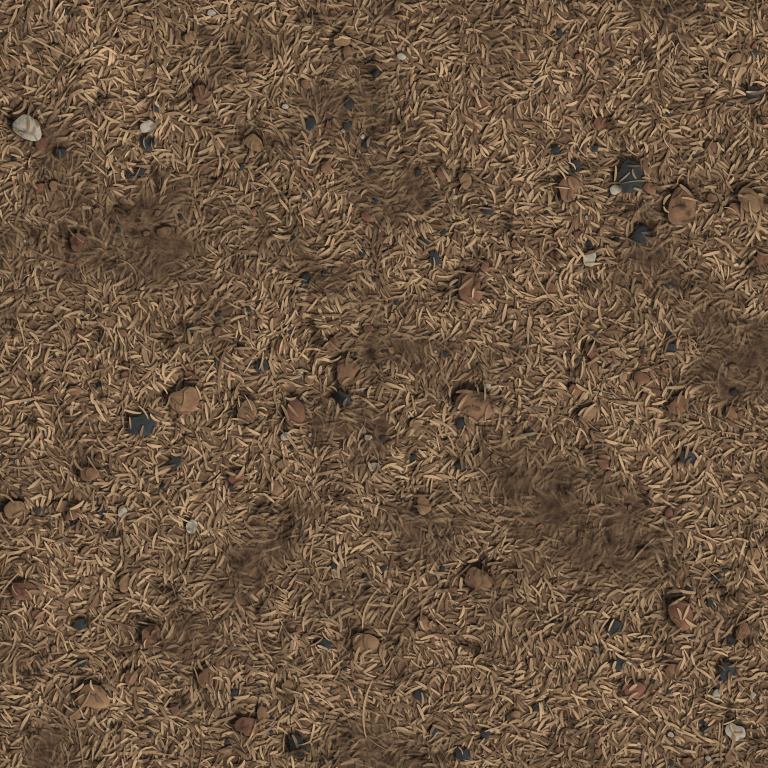
Reproduce this texture procedurally as a Shadertoy shader.

```glsl
// Dry ground: brown soil under layers of matted straw, strewn with pebbles.
// Straw and pebbles are jittered grid scatters, drawn back to front with soft
// shadows; gradient noise steers the straw and varies the soil.
#define STRAW_LAYERS 7
#define STRAW_CELLS 54.0
#define STRAW_WIDTH 0.0015
#define STRAW_SPREAD 1.9
#define TUFT_SCALE 9.0
#define TUFT_SWIRL 10.0
#define SHADOW_DEPTH 0.37
#define SHADOW_SHIFT vec2(-0.0012, 0.0016)
#define STONE_DENSITY 0.2
#define BRIGHTNESS 1.06

const vec3 SHADE_BROWN = vec3(0.12, 0.09, 0.08);
const vec3 EARTH_BROWN = vec3(0.40, 0.31, 0.235);
const vec3 STRAW_TAN = vec3(0.68, 0.56, 0.425);
const vec3 SLATE = vec3(0.22, 0.23, 0.23);
const vec3 SANDSTONE = vec3(0.53, 0.42, 0.31);
const vec3 RED_STONE = vec3(0.45, 0.31, 0.25);
const vec3 PALE_STONE = vec3(0.66, 0.62, 0.55);

// Three random values in 0..1 for a grid cell
vec3 hash3(vec2 cell, int seed) {
    uvec3 v = uvec3(ivec3(ivec2(cell), seed)) * 1664525u + 1013904223u;
    v.x += v.y * v.z; v.y += v.z * v.x; v.z += v.x * v.y;
    v ^= v >> 16u;
    v.x += v.y * v.z; v.y += v.z * v.x; v.z += v.x * v.y;
    return vec3(v >> 8u) * exp2(-24.0);
}

float corner(vec2 cell, vec2 offset, int seed) {
    return dot(hash3(cell, seed).xy * 2.0 - 1.0, offset);
}

float gradientNoise(vec2 p, int seed) {
    vec2 i = floor(p), f = p - i, e = vec2(1.0, 0.0);
    vec2 u = f * f * f * (f * (f * 6.0 - 15.0) + 10.0);
    float low = mix(corner(i, f, seed), corner(i + e.xy, f - e.xy, seed), u.x);
    float high = mix(corner(i + e.yx, f - e.yx, seed), corner(i + e.xx, f - e.xx, seed), u.x);
    return mix(low, high, u.y);
}

float fbm(vec2 p, int seed) {
    float sum = 0.0, gain = 1.0;
    for (int i = 0; i < 4; i++) {
        sum += gain * gradientNoise(p, seed + i);
        p = p * 2.1 + 3.7;
        gain *= 0.6;
    }
    return sum;
}

vec3 earthRamp(float tone) {
    vec3 lower = mix(SHADE_BROWN, EARTH_BROWN, clamp(tone * 2.0, 0.0, 1.0));
    return mix(lower, STRAW_TAN, clamp(tone * 2.0 - 1.0, 0.0, 1.15));
}

float edgeSoftness() { return max(0.7 / iResolution.y, 0.0008); }

// Coverage of one tapered, slightly bent blade
float blade(vec2 q, vec2 dir, float halfLength, float halfWidth, float bend, float soft) {
    float along = dot(q, dir) / halfLength;
    float across = dot(q, vec2(-dir.y, dir.x)) + bend * (along * along - 0.4);
    float taper = halfWidth * (1.0 - 0.6 * along * along);
    float body = 1.0 - smoothstep(-soft, soft, abs(across) - taper);
    return body * (1.0 - smoothstep(0.8, 1.0, abs(along)));
}

void scatterStraw(inout vec3 color, vec2 p, float cells, float width, float density, float cover, int seed) {
    vec2 g = p * cells, home = floor(g);
    float soft = edgeSoftness() * cells;
    for (int k = 0; k < 9; k++) {
        vec2 cell = home + vec2(k % 3 - 1, k / 3 - 1);
        vec3 place = hash3(cell, seed), look = hash3(cell, seed + 50);
        if (place.z > density) continue;
        vec2 root = cell + 0.2 + 0.6 * place.xy, q = g - root;
        float angle = TUFT_SWIRL * gradientNoise(root / cells * TUFT_SCALE, 3) + STRAW_SPREAD * (look.x - 0.5);
        vec2 dir = vec2(cos(angle), sin(angle));
        float halfLength = mix(0.4, 1.0, look.y), bend = 0.4 * (fract(look.x * 7.0) - 0.5);
        float halfWidth = width * cells * mix(0.6, 1.5, fract(look.y * 9.0));
        float shadow = blade(q - SHADOW_SHIFT * cells, dir, halfLength, halfWidth * 1.4, bend, soft * 2.0);
        float body = blade(q, dir, halfLength, halfWidth, bend, soft);
        float tone = 0.46 + 0.6 * look.z + 0.1 * dot(q, dir) / halfLength;
        color *= 1.0 - SHADOW_DEPTH * shadow * cover;
        color = mix(color, earthRamp(tone), body * cover);
    }
}

// Signed distance to a lumpy oval, roughly
float stoneShape(vec2 q, float radius, vec3 look) {
    float turn = look.x * 6.283, a = atan(q.y, q.x) + turn;
    float lumps = 0.16 * cos(2.0 * a) + 0.07 * cos(3.0 * a + 9.0 * look.y) + 0.04 * cos(5.0 * a + turn);
    return length(q) - radius * (1.0 + lumps);
}

void scatterStones(inout vec3 color, vec2 p, float cells, float density, int seed) {
    vec2 g = p * cells, home = floor(g);
    float soft = edgeSoftness() * cells;
    float grain = fbm(p * 70.0, 31);
    for (int k = 0; k < 9; k++) {
        vec2 cell = home + vec2(k % 3 - 1, k / 3 - 1);
        vec3 place = hash3(cell, seed), look = hash3(cell, seed + 50);
        if (place.z > density) continue;
        vec2 q = g - cell - 0.2 - 0.6 * place.xy;
        float radius = mix(0.13, 0.32, look.y * look.y);
        vec3 rock = mix(SANDSTONE, RED_STONE, fract(look.x * 5.0));
        rock = look.z < 0.3 ? SLATE : look.z > 0.95 ? PALE_STONE : rock;
        float light = 0.95 + 0.2 * dot(q / radius, vec2(0.6, -0.5)) + 0.22 * grain;
        float shadow = 1.0 - smoothstep(-soft, 0.12, stoneShape(q - vec2(-0.25, 0.3) * radius, radius, look));
        float body = 1.0 - smoothstep(-soft, soft, stoneShape(q, radius, look));
        color *= 1.0 - 0.6 * shadow;
        color = mix(color, rock * light, body * 0.92);
    }
}

void mainImage(out vec4 fragColor, in vec2 fragCoord) {
    vec2 p = fragCoord / iResolution.y;
    // Crumbly soil
    float patches = fbm(p * 5.0, 11);
    vec3 color = earthRamp(0.47 + 0.4 * fbm(p * 60.0, 17) + 0.12 * patches);
    // Straw mat, thinner where soil lies bare, with pebbles under the top layer
    float cover = smoothstep(-0.75, 0.05, patches);
    for (int i = 0; i < STRAW_LAYERS; i++) {
        if (i == STRAW_LAYERS - 1) {
            scatterStones(color, p, 75.0, STONE_DENSITY * 0.7, 301);
            scatterStones(color, p, 34.0, STONE_DENSITY, 302);
            scatterStones(color, p, 14.0, STONE_DENSITY, 303);
        }
        scatterStraw(color, p, STRAW_CELLS + 3.0 * float(i), STRAW_WIDTH, 0.85, cover, 101 + i);
    }
    // A few long stalks
    scatterStraw(color, p, 22.0, 0.0011, 0.12, 0.9, 201);
    // Dark hollows and broad tonal drift
    float hollows = smoothstep(0.15, 0.6, fbm(p * 28.0, 41));
    color *= BRIGHTNESS * (1.0 - 0.4 * hollows) * (1.0 + 0.2 * patches);
    fragColor = vec4(clamp(color, 0.0, 1.0), 1.0);
}
```
